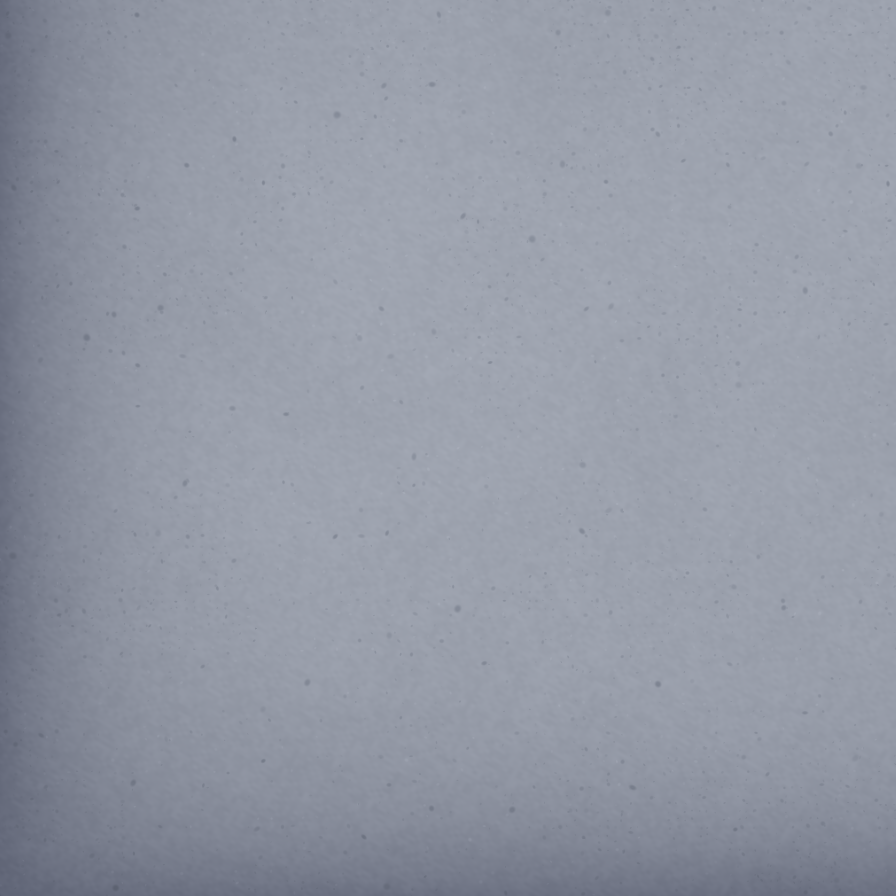
Write a three.js fragment shader that draws this texture.

```glsl
#define PAPER vec3(0.618, 0.640, 0.686)
#define EDGE vec3(0.365, 0.385, 0.455)
#define SPECK vec3(0.36, 0.39, 0.45)
#define EDGE_STRENGTH 0.80
#define EDGE_WIDTH vec2(0.095, 0.105)
#define GRAIN_SCALE 210.0
#define GRAIN_AMOUNT 0.034
#define MOTTLE_AMOUNT 0.010

varying vec2 vUv;

float hash(vec2 p) {
  vec3 q = fract(p.xyx * vec3(0.1031, 0.1030, 0.0973));
  q += dot(q, q.yzx + 33.33);
  return fract((q.x + q.y) * q.z);
}

vec2 hash2(vec2 p) {
  return vec2(hash(p), hash(p + 57.3));
}

// Smoothly interpolated lattice noise, 0 to 1
float valueNoise(vec2 p) {
  vec2 cell = floor(p);
  vec2 f = fract(p);
  f = f * f * (3.0 - 2.0 * f);
  float low = mix(hash(cell), hash(cell + vec2(1.0, 0.0)), f.x);
  float high = mix(hash(cell + vec2(0.0, 1.0)), hash(cell + 1.0), f.x);
  return mix(low, high, f.y);
}

// Broad cloudy variation from warped, layered sines, about -1 to 1
float mottle(vec2 p) {
  float sum = 0.0;
  float weight = 0.5;
  for (int i = 0; i < 5; i++) {
    p = mat2(0.80, 0.60, -0.60, 0.80) * p * 1.75 + 1.7;
    p += 0.6 * sin(p.yx * 0.9);
    sum += weight * sin(p.x) * cos(p.y);
    weight *= 0.75;
  }
  return sum;
}

// Soft oval specks, at most one per cell, kept inside their cell
float specks(vec2 uv, float scale, float density, float radius) {
  vec2 p = uv * scale;
  vec2 cell = floor(p);
  vec2 centre = 0.3 + 0.4 * hash2(cell + scale);
  vec2 d = fract(p) - centre;
  float angle = 6.2832 * hash(cell + 11.7);
  float c = cos(angle);
  float s = sin(angle);
  d = mat2(c, -s, s, c) * d;
  d.y *= 1.0 + 0.8 * hash(cell + 23.1);
  float size = radius * mix(0.6, 1.0, hash(cell + 31.9));
  float present = step(hash(cell + 43.3), density);
  float depth = mix(0.35, 1.0, hash(cell + 71.9));
  return present * depth * (1.0 - smoothstep(0.25 * size, size, length(d)));
}

void main() {
  vec2 uv = vUv;
  float cloud = mottle(uv * 3.0);

  // Shading that gathers along the left and bottom edges
  vec2 falloff = exp(-uv / EDGE_WIDTH) * EDGE_STRENGTH;
  float shade = 1.0 - (1.0 - falloff.x) * (1.0 - falloff.y);
  shade += 0.05 * smoothstep(0.75, 1.0, uv.y) * (1.0 - 0.5 * uv.x);
  vec3 color = mix(PAPER, EDGE, clamp(shade, 0.0, 1.0));

  // Fine tooth of the surface, slightly slanted
  vec2 slanted = mat2(0.87, 0.50, -0.50, 0.87) * uv * GRAIN_SCALE;
  float grain = valueNoise(slanted * vec2(0.85, 1.2));
  grain = mix(grain, valueNoise(slanted * 0.45 + 19.0), 0.35) - 0.5;
  color += GRAIN_AMOUNT * grain + MOTTLE_AMOUNT * cloud;

  // Scattered pits, with the smaller ones gathered in patches
  float patches = smoothstep(0.3, 0.8, valueNoise(uv * 9.0 + 4.0));
  float pits = 0.42 * specks(uv, 36.0, 0.07, 0.22);
  pits = max(pits, 0.30 * specks(uv + 0.37, 68.0, 0.04 + 0.16 * patches, 0.28));
  pits = max(pits, 0.20 * specks(uv + 0.71, 115.0, 0.06 + 0.26 * patches, 0.30));
  color = mix(color, SPECK * (1.0 - 0.25 * shade), pits);

  // Sparse pale flecks
  color += 0.03 * specks(uv + 0.53, 80.0, 0.07, 0.26);

  gl_FragColor = vec4(color, 1.0);
}
```
